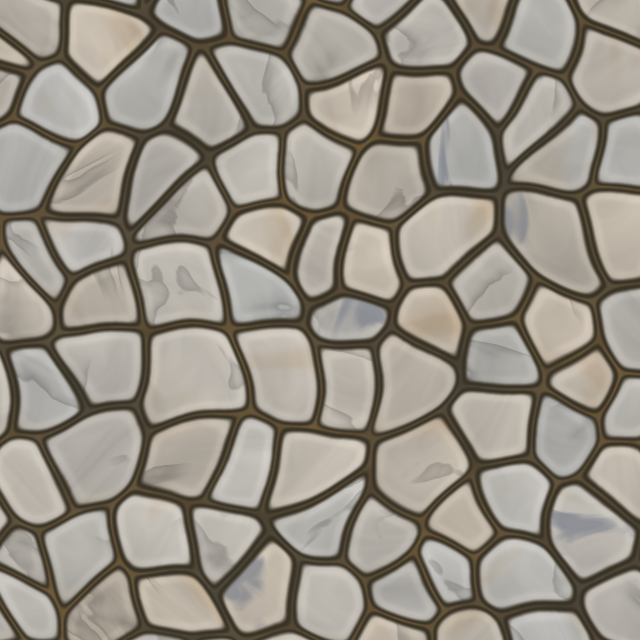
Reproduce this texture procedurally as a Shadertoy shader.

```glsl
// Dry wall of pale, rounded field stones set in dark earthy joints.
// Cellular noise gives the stones, a soft minimum of their border distances
// rounds the corners, and warped layered sines paint the weathered faces.

vec2 hash2(vec2 p) {
    p = vec2(dot(p, vec2(127.1, 311.7)), dot(p, vec2(269.5, 183.3)));
    return fract(sin(p) * 43758.55);
}

vec2 seedPoint(vec2 cell) {
    return cell + 0.06 + 0.88 * hash2(cell);
}

// Layered sines, each octave bent by the one before; about -0.8 to 0.8
float strokes(vec2 q) {
    float sum = 0.0, amp = 0.42;
    for (int i = 0; i < 5; i++) {
        q = mat2(0.8, 0.6, -0.6, 0.8) * q * 1.65 + 1.3;
        q += 0.65 * sin(q.yx * 1.1 + vec2(0.4, 2.1));
        sum += amp * sin(q.x) * cos(0.8 * q.y);
        amp *= 0.62;
    }
    return sum;
}

// Cell of the nearest seed
vec2 nearestCell(vec2 p) {
    vec2 best = vec2(0.0);
    float nearest = 1e3;
    for (int y = -1; y <= 1; y++)
    for (int x = -1; x <= 1; x++) {
        vec2 cell = floor(p) + vec2(x, y);
        vec2 away = seedPoint(cell) - p;
        float dist = dot(away, away);
        if (dist < nearest) {
            nearest = dist;
            best = cell;
        }
    }
    return best;
}

// Rounded distance to the border of a cell
float borderDistance(vec2 p, vec2 cell) {
    vec2 own = seedPoint(cell);
    float sum = 0.0;
    for (int y = -2; y <= 2; y++)
    for (int x = -2; x <= 2; x++) {
        if (x == 0 && y == 0) continue;
        vec2 other = seedPoint(cell + vec2(x, y));
        float d = dot(0.5 * (own + other) - p, normalize(other - own));
        sum += exp(-26.0 * d);
    }
    return -log(sum) / 26.0;
}

void mainImage(out vec4 fragColor, in vec2 fragCoord) {
    // Bend the plane so the joints curve
    vec2 p = fragCoord / iResolution.y * 8.8 + 3.0;
    p += 0.13 * sin(p.yx * 1.6 + vec2(0.5, 2.0));
    p += 0.025 * sin(p.yx * 5.3 + vec2(1.7, 0.2));

    vec2 cell = nearestCell(p);
    vec2 rnd = hash2(cell + 17.0);
    vec2 rnd2 = hash2(cell + 41.0);
    vec2 local = p - seedPoint(cell);
    float edge = borderDistance(p, cell);

    // Own grain direction for each stone
    float angle = 6.283 * rnd.x;
    vec2 q = mat2(cos(angle), sin(angle), -sin(angle), cos(angle)) * local;
    q = q * vec2(1.1, 2.0) + 20.0 * rnd2;
    float grain = strokes(q);
    float broad = strokes(q * 0.45 + 7.0);

    // Creases: sharp on one side, fading on the other
    float fold = broad + 0.25 * grain - 0.12;
    float crease = smoothstep(-0.035, 0.025, fold) * exp(-7.0 * max(fold, 0.0));
    crease *= smoothstep(-0.3, 0.5, sin(q.x * 1.7 + 6.0 * rnd.y));

    // Stone face
    vec3 stone = mix(vec3(0.685, 0.685, 0.675), vec3(0.73, 0.69, 0.635), rnd.y);
    float rim = exp(-pow((edge - 0.135) / 0.05, 2.0));
    float light = 1.0 + 0.09 * (rnd2.x - 0.5) + 0.09 * grain + 0.07 * rim;
    light += 0.08 * dot(local, vec2(0.3, 0.8)) - 0.2 * crease;
    stone *= light;
    stone = mix(stone, stone * vec3(0.93, 0.86, 0.76), 0.7 * smoothstep(0.15, 0.7, -broad));
    float slate = smoothstep(0.3, 0.65, grain + 0.3 * broad) * step(0.88, rnd2.y);
    stone = mix(stone, vec3(0.47, 0.49, 0.53), 0.7 * slate);

    // Joint: earthy middle, dark contact shadow beside the stones
    float earth = 0.5 + 0.5 * sin(p.x * 1.3 + 1.5 * sin(p.y * 0.9)) * sin(p.y * 1.1 + 0.6);
    vec3 soil = mix(vec3(0.29, 0.265, 0.22), vec3(0.42, 0.34, 0.215), earth);
    soil *= 1.0 + 0.18 * strokes(p * 2.3);
    vec3 joint = mix(soil, vec3(0.225, 0.2, 0.15), smoothstep(-0.01, 0.035, edge));

    float inset = 0.025 + 0.02 * rnd2.y - 0.012 * grain;
    float cover = smoothstep(inset, inset + 0.065, edge);
    fragColor = vec4(mix(joint, stone, cover), 1.0);
}
```
